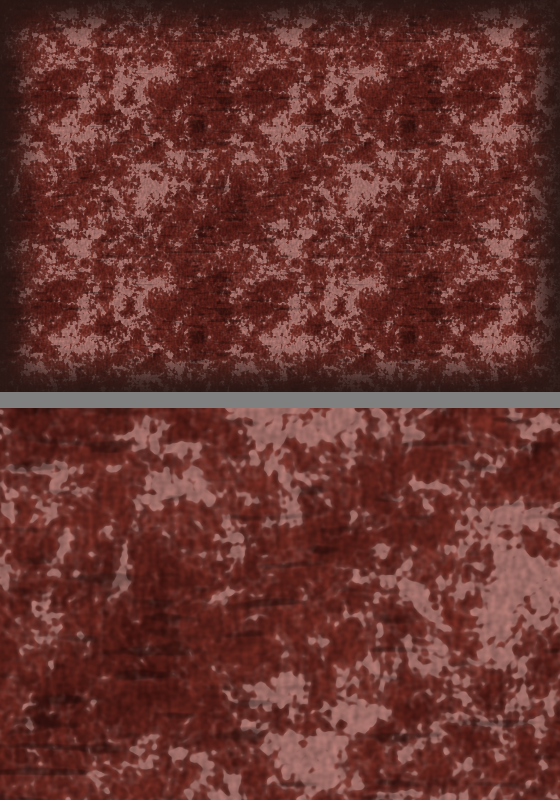
Top, the full canvas; bottom, a detail of the centre.
Write a Shadertoy shader that draws this texture.

```glsl
// Weathered red plaster with flaking pale paint, in a seamless square tile.
// Wrapped gradient noise is thresholded by broad tilted patches of wear;
// a soft dark frame then closes the canvas.

const float TILE = 0.538;                       // tile side, in canvas heights
const vec3 DEEP_RED  = vec3(0.26, 0.075, 0.06);
const vec3 WARM_RED  = vec3(0.45, 0.175, 0.14);
const vec3 PALE_PINK = vec3(0.68, 0.49, 0.47);
const vec3 FRAME     = vec3(0.145, 0.085, 0.075);

// Unit gradient of a lattice cell, wrapped to the period
vec2 gradientAt(vec2 cell, vec2 period, float seed) {
    uvec2 c = uvec2(mod(cell + 0.5, period));
    uint h = c.x * 1597u + c.y * 51749u + uint(seed) * 7919u;
    h = (h ^ (h >> 15)) * 73244475u;
    h = (h ^ (h >> 13)) * 19349663u;
    h ^= h >> 16;
    float angle = float(h & 65535u) * 6.28319 / 65536.0;
    return vec2(cos(angle), sin(angle));
}

// Gradient noise, about -1 to 1, that repeats after the period
float noise(vec2 p, vec2 period, float seed) {
    vec2 i = floor(p), f = p - i;
    vec2 u = f * f * f * (f * (f * 6.0 - 15.0) + 10.0);
    vec2 e = vec2(0.0, 1.0);
    float a = dot(gradientAt(i, period, seed), f);
    float b = dot(gradientAt(i + e.yx, period, seed), f - e.yx);
    float c = dot(gradientAt(i + e.xy, period, seed), f - e.xy);
    float d = dot(gradientAt(i + e.yy, period, seed), f - e.yy);
    return 1.5 * mix(mix(a, b, u.x), mix(c, d, u.x), u.y);
}

// Noise over the unit tile with the given number of cells
float tileNoise(vec2 t, vec2 cells, float seed) {
    return noise(t * cells, cells, seed);
}

// Four octaves over the tile, with strong fine detail
float roughNoise(vec2 t, float cells, float gain, float seed) {
    float sum = 0.0, amp = 0.5;
    for (int i = 0; i < 4; i++) {
        sum += amp * tileNoise(t, vec2(cells), seed + float(i));
        cells *= 2.0;
        amp *= gain;
    }
    return sum;
}

// Soft tilted ellipse that wraps round the tile
float patchOf(vec2 t, vec2 centre, vec2 radius) {
    vec2 d = fract(t - centre + 0.5) - 0.5;
    d = mat2(0.88, -0.47, 0.47, 0.88) * d;
    d /= radius;
    return exp(-dot(d, d));
}

// Broad layout of the tile: positive where pale paint survives
float paintCover(vec2 t) {
    float pale = 1.2 * patchOf(t, vec2(0.75, 0.02), vec2(0.21, 0.13))
               + patchOf(t, vec2(0.60, 0.47), vec2(0.24, 0.11))
               + patchOf(t, vec2(0.32, 0.21), vec2(0.20, 0.11))
               + 0.8 * patchOf(t, vec2(0.45, 0.75), vec2(0.22, 0.10))
               + 0.7 * patchOf(t, vec2(0.21, 0.56), vec2(0.15, 0.08));
    float bare = patchOf(t, vec2(0.95, 0.30), vec2(0.20, 0.12))
               + patchOf(t, vec2(0.10, 0.85), vec2(0.25, 0.08))
               + 0.8 * patchOf(t, vec2(0.97, 0.52), vec2(0.16, 0.10))
               + 0.7 * patchOf(t, vec2(0.24, 0.40), vec2(0.15, 0.08));
    return pale - bare;
}

void mainImage(out vec4 fragColor, in vec2 fragCoord) {
    vec2 p = fragCoord / iResolution.y;
    vec2 t = p / TILE;

    // Ragged patches, with a slight drift between repeats
    vec2 warp = vec2(tileNoise(t, vec2(7.0), 1.0), tileNoise(t, vec2(7.0), 2.0));
    float cover = paintCover(t + 0.05 * warp);
    cover += 0.2 * noise(p * 3.0, vec2(64.0), 3.0);

    // Diagonal brush streaks, level scratches and upright grain
    float streak = tileNoise(vec2(t.x, t.y - t.x) + 0.03 * warp, vec2(5.0, 12.0), 4.0);
    float scratch = tileNoise(t, vec2(9.0, 52.0), 5.0);
    float grain = tileNoise(t, vec2(88.0, 44.0), 6.0)
                + 0.7 * tileNoise(t, vec2(110.0), 7.0);

    // Red ground
    float mottling = roughNoise(t, 6.0, 0.75, 10.0);
    float warmth = 0.46 + 0.5 * mottling + 0.2 * streak + 0.12 * cover + 0.12 * grain;
    vec3 colour = mix(DEEP_RED, WARM_RED, clamp(warmth, 0.0, 1.0));

    // Pale paint: a thin worn film below crisp flakes
    float flakes = roughNoise(t + 0.012 * warp.yx, 11.0, 0.88, 20.0);
    float paint = flakes + 0.3 * cover + 0.12 * streak + 0.08 * grain;
    float film = smoothstep(-0.3, 0.5, paint + 0.1 * scratch);
    float flake = smoothstep(0.20, 0.42, paint);
    colour = mix(colour, PALE_PINK, 0.32 * film);
    colour = mix(colour, PALE_PINK, 0.72 * flake);

    // Dark pits and surface relief
    float pits = smoothstep(0.3, 0.75, scratch - 0.5 * mottling - 0.2 * cover);
    colour *= 1.0 - 0.28 * pits;
    colour *= 1.0 + 0.13 * grain;

    // Soft dark frame
    vec2 inset = min(p, iResolution.xy / iResolution.y - p);
    vec2 open = smoothstep(vec2(-0.015), vec2(0.125), inset);
    colour = mix(colour, FRAME, 0.92 * (1.0 - open.x * open.y));

    fragColor = vec4(clamp(colour, 0.0, 1.0), 1.0);
}
```
